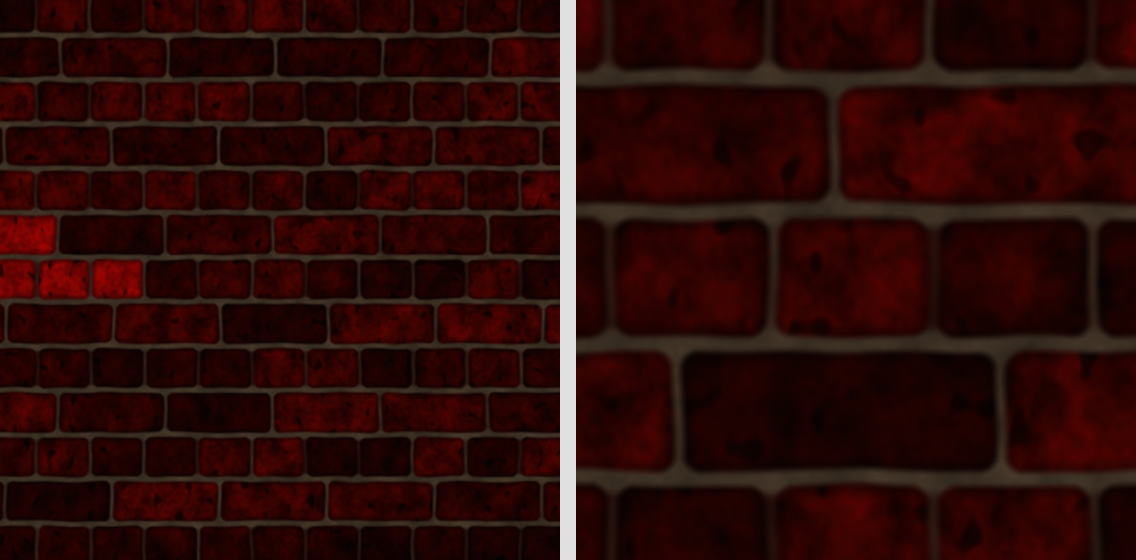
Left: the whole. Right: its middle third, enlarged.
Reproduce this texture procedurally as a three.js fragment shader.

```glsl
// Dark red brick wall: courses of long bricks alternate with courses of half bricks.
// Rounded-box distances cut the bricks out of thin, uneven mortar; per-brick hashes
// and gradient noise give the tone, mottling, pits and a hot-fired patch.

#define ROWS 12.61          // courses over the canvas height
#define ROW_SHIFT 0.18      // part of the lowest course cut off
#define LONG_COLS 5.214     // long bricks over the canvas width
#define BED_GAP 0.0088      // horizontal mortar width
#define HEAD_GAP 0.0054     // vertical mortar width
#define CORNER 0.011        // brick corner radius
#define SOFTNESS 0.0032     // half-width of the mortar edge
#define WOBBLE 0.0032       // unevenness of the brick outlines
#define MOTTLE 1.25         // strength of the stains inside a brick
#define HOT_TONE 0.46       // red of the hot-fired bricks
#define MORTAR vec3(0.245, 0.195, 0.145)
#define STAINED_JOINT vec3(0.135, 0.04, 0.027)

varying vec2 vUv;

float hash(vec2 p) {
  vec3 q = fract(vec3(p.xyx) * 0.1031);
  q += dot(q, q.yzx + 33.33);
  return fract((q.x + q.y) * q.z);
}

vec2 gradient(vec2 cell) {
  float angle = 6.2832 * hash(cell + 17.0);
  return vec2(cos(angle), sin(angle));
}

float gradientNoise(vec2 p) {
  vec2 i = floor(p), f = fract(p);
  vec2 w = f * f * f * (f * (f * 6.0 - 15.0) + 10.0);
  vec2 e = vec2(1.0, 0.0);
  float low = mix(dot(gradient(i), f), dot(gradient(i + e), f - e), w.x);
  float high = mix(dot(gradient(i + e.yx), f - e.yx),
                   dot(gradient(i + 1.0), f - 1.0), w.x);
  return mix(low, high, w.y);
}

float fbm(vec2 p) {
  float sum = 0.0, amplitude = 0.6;
  for (int i = 0; i < 4; i++) {
    sum += amplitude * gradientNoise(p);
    p = mat2(1.6, 1.2, -1.2, 1.6) * p + 5.3;
    amplitude *= 0.6;
  }
  return sum;
}

float roundedBox(vec2 p, vec2 halfSize, float radius) {
  vec2 q = abs(p) - halfSize + radius;
  return length(max(q, 0.0)) + min(max(q.x, q.y), 0.0) - radius;
}

void main() {
  // Uneven outlines
  vec2 uv = vUv + WOBBLE * vec2(gradientNoise(vUv * 19.0),
                                gradientNoise(vUv * 19.0 + 40.0));

  // Bond: half bricks on even courses, shifted long bricks on odd ones
  float y = uv.y * ROWS + ROW_SHIFT;
  float row = floor(y);
  float isHalf = 1.0 - mod(row, 2.0);
  float cols = LONG_COLS * (1.0 + isHalf);
  float shift = mix(mod(row, 4.0) < 2.0 ? 0.05 : 0.55, 0.68, isHalf);
  float x = uv.x * cols - shift + 0.04 * (hash(vec2(row, 91.0)) - 0.5);
  vec2 id = vec2(floor(x), row);

  // Brick shape in canvas units
  vec2 cellSize = 1.0 / vec2(cols, ROWS);
  vec2 local = (fract(vec2(x, y)) - 0.5) * cellSize;
  vec2 halfSize = 0.5 * (cellSize - vec2(HEAD_GAP, BED_GAP));
  float dist = roundedBox(local, halfSize, CORNER);
  float mortarMask = smoothstep(-SOFTNESS, SOFTNESS, dist);

  // Tone of each brick, with a hot-fired patch at the left
  float tone = mix(0.095, 0.245, hash(id + 7.0));
  float centreX = (id.x + 0.5 + shift) / cols;
  float hot = step(abs(row - 6.5), 0.6) * step(centreX, 0.24 - 0.1 * (row - 6.0));
  tone = mix(tone, HOT_TONE, hot);
  tone *= mix(0.62, 1.0, smoothstep(0.0, 0.09, vUv.y));

  // Stains, dark pits and shaded rims
  vec2 grain = vUv + 3.0 * vec2(hash(id + 31.0), hash(id + 53.0));
  float stain = fbm(grain * vec2(25.0, 21.0));
  tone *= max(0.25, 1.0 + MOTTLE * stain * (1.0 - 0.4 * hot));
  tone *= 1.0 - 0.6 * smoothstep(0.28, 0.5, gradientNoise(grain * vec2(50.0, 38.0)));
  tone *= 1.0 + 0.2 * gradientNoise(grain * 105.0);
  tone *= mix(0.6, 1.0, smoothstep(0.0, 0.011, -dist));
  vec3 brick = vec3(tone, 0.007 + 0.015 * tone, 0.003 + 0.01 * tone);

  // Mortar, with many vertical joints stained by the brick
  float upright = 1.0 - smoothstep(halfSize.y - 0.009, halfSize.y, abs(local.y));
  float worn = hash(vec2(floor(x + 0.5), row + 77.0));
  float fade = upright * mix(0.35 * worn, 0.3 + 0.65 * worn, isHalf);
  vec3 mortar = mix(MORTAR, STAINED_JOINT, fade);
  mortar *= 0.95 + 0.45 * fbm(vUv * 24.0 + 9.0);

  gl_FragColor = vec4(mix(brick, mortar, mortarMask), 1.0);
}
```
